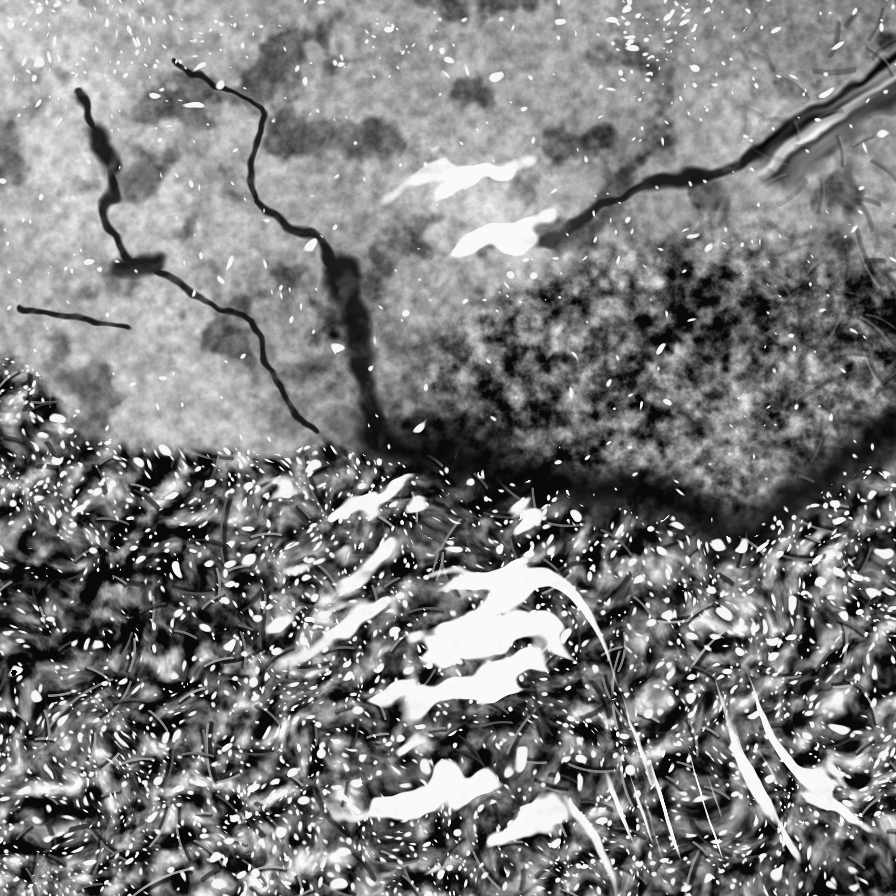
Write a WebGL 2 fragment shader that draws this texture.

```glsl
#version 300 es
precision highp float;
uniform vec2 u_resolution;
out vec4 outColor;

float hash(vec2 c) {
  vec3 q = fract(c.xyx * 0.1031);
  q += dot(q, q.yzx + 33.33);
  return fract((q.x + q.y) * q.z);
}

float noise(vec2 p) {
  vec2 i = floor(p), f = fract(p);
  f = f * f * (3.0 - 2.0 * f);
  return mix(mix(hash(i), hash(i + vec2(1, 0)), f.x),
             mix(hash(i + vec2(0, 1)), hash(i + vec2(1, 1)), f.x), f.y);
}

float fbm(vec2 p) {
  float sum = 0.0, amp = 0.53;
  for (int i = 0; i < 4; i++) {
    sum += amp * noise(p);
    p = mat2(1.6, 1.2, -1.2, 1.6) * p + 17.3;
    amp *= 0.5;
  }
  return sum;
}

vec2 rotate(vec2 p, float a) {
  return vec2(cos(a) * p.x + sin(a) * p.y, cos(a) * p.y - sin(a) * p.x);
}

float segment(vec2 p, vec2 a, vec2 b) {
  vec2 d = b - a;
  return length(p - a - d * clamp(dot(p - a, d) / dot(d, d), 0.0, 1.0));
}

// 1 on the line, 0 outside it
float crack(vec2 p, vec2 a, vec2 b, float width) {
  return 1.0 - smoothstep(width * 0.4, width * 1.3, segment(p, a, b));
}

// Soft elliptical patch
float patchAt(vec2 p, vec2 centre, vec2 radius) {
  vec2 d = (p - centre) / radius;
  return exp(-dot(d, d));
}

void main() {
  vec2 p = gl_FragCoord.xy / u_resolution;
  float px = 1.0 / u_resolution.y;
  vec2 warp = vec2(fbm(p * 11.0), fbm(p * 11.0 + 41.0)) - 0.5;
  vec2 w = p + warp * 0.06;
  float coarse = fbm(p * 6.0 + 3.0) - 0.5;
  float grain = fbm(p * 95.0) - 0.5;

  // Dry slab, pitted rock and wet gravel
  float ledge = 0.5 + 0.1 * (1.0 - smoothstep(0.0, 0.12, p.x))
    - 0.1 * smoothstep(0.45, 0.8, p.x) + 0.07 * smoothstep(0.85, 1.0, p.x);
  float upper = smoothstep(-0.012, 0.012, w.y - ledge + 0.5 * warp.x * 0.1);
  float slab = 0.69 - 0.1 * smoothstep(0.3, 0.9, p.x) + 0.35 * coarse + 0.42 * grain;
  slab -= 0.3 * smoothstep(0.56, 0.72, fbm(p * 19.0 + 9.0));
  float pits = fbm(w * 34.0 + 5.0) - 0.5;
  float rock = 0.38 + 0.8 * coarse + 0.9 * pits + 1.0 * grain;
  float rocky = smoothstep(0.28, 0.5, patchAt(w, vec2(0.8, 0.53), vec2(0.36, 0.2)) + 0.3 * coarse);
  vec2 g = w * 44.0;
  float relief = fbm(g) - fbm(g + vec2(0.4, -0.55));
  float gravel = 0.31 + 0.6 * coarse + 1.6 * relief + 0.4 * grain;
  float tone = mix(gravel, mix(slab, rock, rocky), upper);
  tone -= 0.25 * patchAt(w, vec2(0.38, 0.6), vec2(0.09, 0.12)) * (0.5 + 4.0 * abs(pits));

  // Shadow below the ledge
  float under = segment(w, vec2(0.42, 0.52), vec2(0.62, 0.46));
  under = min(under, segment(w, vec2(0.62, 0.46), vec2(0.84, 0.4)));
  under = min(under, segment(w, vec2(0.84, 0.4), vec2(1.0, 0.51)));
  tone *= 1.0 - 0.85 * exp(-under * under * 1400.0);

  // Branching cracks
  float dark = crack(w, vec2(0.2, 0.95), vec2(0.29, 0.87), 0.003);
  dark = max(dark, crack(w, vec2(0.29, 0.87), vec2(0.3, 0.77), 0.004));
  dark = max(dark, crack(w, vec2(0.3, 0.77), vec2(0.39, 0.69), 0.005));
  dark = max(dark, crack(w, vec2(0.39, 0.69), vec2(0.43, 0.52), 0.015));
  dark = max(dark, crack(w, vec2(0.08, 0.9), vec2(0.15, 0.72), 0.004));
  dark = max(dark, crack(w, vec2(0.15, 0.72), vec2(0.28, 0.65), 0.004));
  dark = max(dark, crack(w, vec2(0.28, 0.65), vec2(0.35, 0.52), 0.004));
  dark = max(dark, crack(w, vec2(0.02, 0.65), vec2(0.15, 0.635), 0.004));
  dark = max(dark, crack(w, vec2(0.58, 0.73), vec2(0.72, 0.78), 0.006));
  dark = max(dark, crack(w, vec2(0.72, 0.78), vec2(0.88, 0.85), 0.009));
  dark = max(dark, crack(w, vec2(0.1, 0.85), vec2(0.12, 0.82), 0.014));
  dark = max(dark, crack(w, vec2(0.15, 0.71), vec2(0.17, 0.715), 0.013));
  tone = mix(tone, 0.06 + 0.5 * max(relief, 0.0), dark * 0.92);

  // Bundle of roots
  vec2 along = rotate(w, 0.56);
  float roots = 1.0 - smoothstep(0.02, 0.045, segment(w, vec2(0.87, 0.82), vec2(1.02, 0.92)));
  tone = mix(tone, 1.3 * noise(along * vec2(9, 130)) - 0.2, roots * 0.85);

  // Scattered straw and twigs
  float litter = 1.0 - upper * (1.0 - 0.5 * smoothstep(0.75, 1.0, p.x));
  for (int i = 0; i < 5; i++) {
    float k = float(i);
    vec2 q = rotate(p, k * 1.3 + 0.4) * (9.0 + 3.0 * k) + k * 23.0;
    vec2 id = floor(q);
    vec2 f = rotate(fract(q) - 0.5, hash(id) * 1.6);
    f.y += 0.4 * f.x * f.x - 0.03;
    float size = 9.0 + 3.0 * k;
    float reach = 0.15 + 0.25 * hash(id + 7.0);
    float shown = step(0.55, hash(id + 13.0)) * litter;
    float d = segment(f, vec2(-reach, 0), vec2(reach, 0)) / size;
    float shade = segment(f + vec2(0, 0.035), vec2(-reach, 0), vec2(reach, 0)) / size;
    tone *= 1.0 - 0.6 * shown * (1.0 - smoothstep(0.001, 0.003 + px, shade));
    tone = mix(tone, 0.2 + 0.6 * hash(id + 3.0),
      0.8 * shown * (1.0 - smoothstep(0.0008, 0.001 + px, d)));
  }

  // Rippled water reflecting the sky
  float stream = patchAt(p, vec2(0.54, 0.29), vec2(0.13, 0.17));
  stream = max(stream, 0.85 * patchAt(p, vec2(0.51, 0.1), vec2(0.13, 0.12)));
  stream = max(stream, 0.62 * patchAt(p, vec2(0.38, 0.36), vec2(0.2, 0.15)));
  stream = max(stream, 0.6 * patchAt(p, vec2(0.8, 0.11), vec2(0.22, 0.13)));
  stream *= 1.0 - upper;
  float pool = patchAt(p, vec2(0.55, 0.76), vec2(0.1, 0.08));
  pool = max(pool, 0.6 * patchAt(p, vec2(0.54, 0.62), vec2(0.08, 0.04)));
  vec2 ripple = rotate(p + warp * 0.045, 0.38 - 0.9 * smoothstep(0.6, 0.9, p.x) * (1.0 - upper));
  float wave = 0.75 * noise(ripple * vec2(20, 46)) + 0.25 * noise(ripple * vec2(48, 95) + 31.0);
  float level = 0.96 - 0.62 * max(stream, pool * 0.8);
  float glint = smoothstep(level, level + 0.1, wave) * smoothstep(0.05, 0.25, max(stream, pool));
  tone *= 1.0 - 0.3 * stream * (1.0 - glint);
  tone = mix(tone, 0.95 + 0.15 * grain, glint * mix(1.0, 0.8, upper));
  tone += 0.2 * pool + 0.08 * stream;

  // Small sparkles on wet grains
  float wet = (1.0 - upper) * (0.55 + 1.2 * coarse);
  wet += 0.7 * patchAt(w, vec2(0.73, 0.97), vec2(0.06, 0.07));
  wet += 0.5 * patchAt(w, vec2(0.05, 0.98), vec2(0.18, 0.06));
  wet += 0.5 * patchAt(w, vec2(0.44, 0.95), vec2(0.05, 0.025)) + 0.06;
  for (int i = 0; i < 3; i++) {
    float cells = 48.0 + 31.0 * float(i);
    vec2 q = rotate(w, float(i) + 0.3) * cells + 57.0 * float(i);
    vec2 id = floor(q);
    vec2 f = fract(q) - 0.5 - 0.4 * (vec2(hash(id + 5.0), hash(id + 11.0)) - 0.5);
    float radius = 0.1 + 0.17 * hash(id + 19.0);
    float dot1 = 1.0 - smoothstep(radius - px * cells, radius + px * cells, length(f * vec2(0.8, 1.2)));
    tone = mix(tone, 0.97, dot1 * step(hash(id), wet * 0.5));
  }

  outColor = vec4(vec3(clamp(tone, 0.03, 0.98)), 1.0);
}
```
